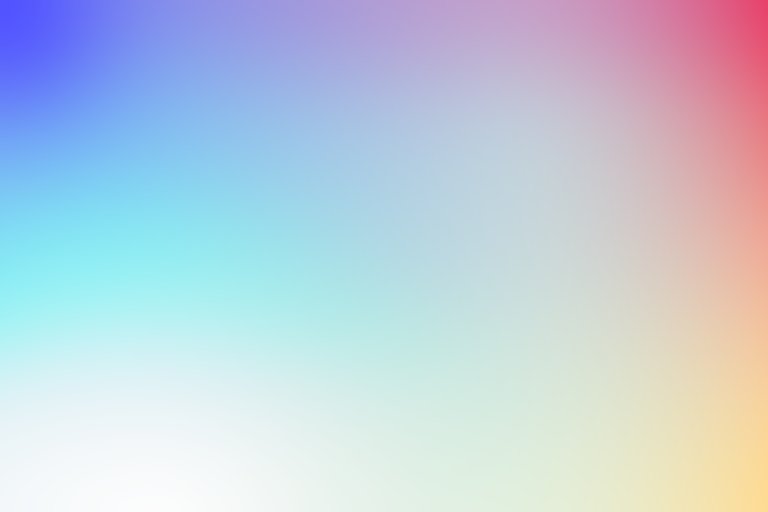
A Shadertoy shader for this background:

```glsl
// Soft colour mesh: a white glow ringed by cyan and blue, fading to red and gold at the right.

// Smooth cubic ramp through five evenly spaced colours.
vec3 ramp(vec3 stops[5], float t) {
    t = clamp(t, 0.0, 1.0) * 4.0;
    int i = min(int(t), 3);
    float f = t - float(i);
    vec3 before = stops[max(i - 1, 0)];
    vec3 start = stops[i];
    vec3 end = stops[i + 1];
    vec3 after = stops[min(i + 2, 4)];
    vec3 curve = 2.0 * before - 5.0 * start + 4.0 * end - after;
    vec3 bend = 3.0 * (start - end) + after - before;
    return start + 0.5 * f * (end - before + f * (curve + f * bend));
}

void mainImage(out vec4 fragColor, in vec2 fragCoord) {
    vec2 uv = fragCoord / iResolution.xy;

    // Cool rings around the glow, flatter near the floor
    float squeeze = mix(0.7, 1.2, smoothstep(0.15, 0.5, uv.y));
    float ring = length(vec2((uv.x - 0.2) * squeeze, uv.y));
    vec3 cool = ramp(vec3[5](
        vec3(0.99, 0.99, 0.99),
        vec3(0.88, 0.95, 0.965),
        vec3(0.56, 0.93, 0.955),
        vec3(0.48, 0.74, 0.955),
        vec3(0.47, 0.56, 0.95)), ring);

    // Deep blue in the upper left corner
    vec2 corner = (uv - vec2(0.0, 1.0)) * vec2(1.5, 1.0);
    cool = mix(cool, vec3(0.32, 0.33, 1.0), exp(-20.0 * dot(corner, corner)));

    // Pale column, mint at the floor and mauve at the top
    vec3 pale = ramp(vec3[5](
        vec3(0.89, 0.94, 0.87),
        vec3(0.84, 0.91, 0.87),
        vec3(0.79, 0.86, 0.865),
        vec3(0.765, 0.81, 0.855),
        vec3(0.775, 0.635, 0.79)), uv.y);

    // Warm right edge, gold to red
    vec3 warm = ramp(vec3[5](
        vec3(1.0, 0.86, 0.57),
        vec3(0.97, 0.81, 0.61),
        vec3(0.94, 0.675, 0.59),
        vec3(0.91, 0.48, 0.51),
        vec3(0.91, 0.25, 0.41)), uv.y);

    // Blend from left to right
    float edge = clamp((uv.x - 0.62) / 0.38, 0.0, 1.0);
    vec3 color = mix(cool, pale, smoothstep(0.2 * (1.0 - uv.y), 0.75, uv.x));
    color = mix(color, warm, edge * edge);
    fragColor = vec4(color, 1.0);
}
```
